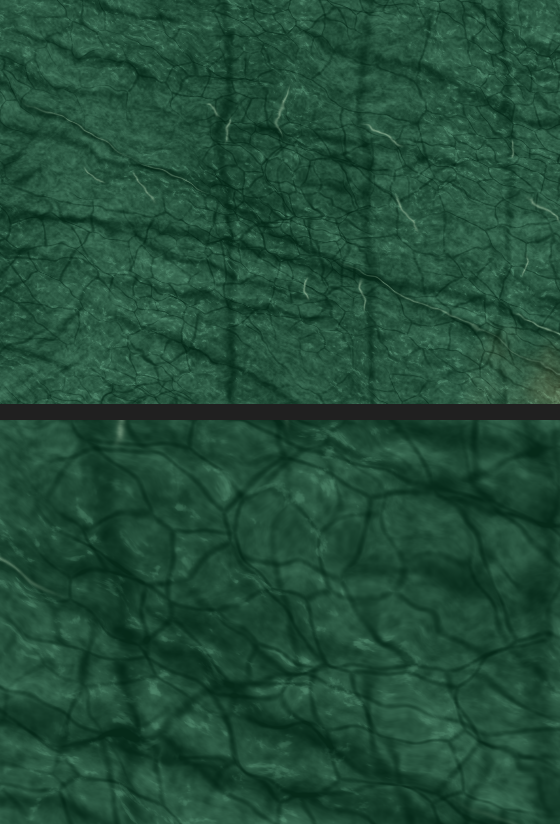
Top, the full canvas; bottom, a detail of the centre.
Write a Shadertoy shader that draws this texture.

```glsl
// Polished green marble: dark crossing veins, hairline cracks and pale mineral threads.

float hash(vec2 p) {
    vec3 h = fract(vec3(p.xyx) * 0.1031);
    h += dot(h, h.yzx + 33.33);
    return fract((h.x + h.y) * h.z);
}

vec2 hash2(vec2 p) {
    return vec2(hash(p), hash(p + 57.3));
}

float noise(vec2 p) {
    vec2 cell = floor(p), f = fract(p);
    f = f * f * (3.0 - 2.0 * f);
    float low = mix(hash(cell), hash(cell + vec2(1, 0)), f.x);
    float high = mix(hash(cell + vec2(0, 1)), hash(cell + 1.0), f.x);
    return mix(low, high, f.y);
}

float fbm(vec2 p) {
    float sum = 0.0, amp = 0.53;
    for (int i = 0; i < 4; i++) {
        sum += amp * noise(p);
        p = mat2(1.6, 1.2, -1.2, 1.6) * p + 11.7;
        amp *= 0.5;
    }
    return sum;
}

// Cellular noise: gap between the two nearest seeds, zero on cell borders
float cellBorder(vec2 p) {
    vec2 cell = floor(p), f = fract(p);
    float nearest = 8.0, second = 8.0;
    for (int y = -1; y <= 1; y++)
    for (int x = -1; x <= 1; x++) {
        vec2 o = vec2(x, y);
        float d = length(o + hash2(cell + o) - f);
        second = min(second, max(nearest, d));
        nearest = min(nearest, d);
    }
    return second - nearest;
}

vec2 rotate(vec2 p, float a) {
    return mat2(cos(a), -sin(a), sin(a), cos(a)) * p;
}

// Layered sines that bend a vein
float wander(float x, float seed) {
    return 0.5 * sin(x * 3.1 + seed) + 0.28 * sin(x * 7.3 + seed * 2.7)
         + 0.14 * sin(x * 17.0 + seed * 4.1) + 0.06 * sin(x * 41.0 + seed * 1.9);
}

float band(float d, float width) {
    return exp(-d * d / (width * width));
}

// Dark vein body with a faint light rim on its upper side
float veinTone(float d, float width, float strength) {
    return strength * (0.3 * band(d - 2.2 * width, width) - 1.5 * band(d, width));
}

// Thin broken pale line, present where the gate noise is high
float thread(float d, float along, float seed) {
    float gate = smoothstep(0.45, 0.75, noise(vec2(along * 9.0 + seed, seed)));
    return gate * band(d, 0.0025);
}

// Short pale sliver lying along a bent segment
float sliver(vec2 p, float angle, float halfLength) {
    p = rotate(p, angle);
    p.y += 0.012 * wander(p.x * 6.0, angle * 9.0);
    return band(p.y, 0.0028) * (1.0 - smoothstep(0.5, 1.0, abs(p.x) / halfLength));
}

void mainImage(out vec4 fragColor, in vec2 fragCoord) {
    vec2 p = fragCoord / iResolution.y;
    vec2 warp = vec2(fbm(p * 6.0), fbm(p * 6.0 + 19.0)) - 0.5;
    vec2 ripple = vec2(noise(p * 45.0), noise(p * 45.0 + 7.0)) - 0.5;
    vec2 q = p + 0.07 * warp + 0.008 * ripple;

    // Clouds, then streaks that rise at lower left and fall elsewhere
    float rising = fbm(rotate(q, 0.62) * vec2(11.0, 62.0));
    float falling = fbm(rotate(q, -0.28) * vec2(15.0, 48.0));
    float lowerLeft = smoothstep(0.95, 0.35, p.x + p.y + 0.8 * warp.x);
    float tone = 0.38 + 1.7 * (fbm(p * 3.2 + 4.0) - 0.5);
    tone += 2.1 * (mix(falling, rising, 0.2 + 0.7 * lowerLeft) - 0.5);

    // Mineral grain and bright flecks
    float grain = fbm(rotate(q, -0.4) * vec2(75.0, 130.0));
    tone += 1.7 * (grain - 0.5) + 0.6 * (noise(p * 190.0) - 0.5);
    tone += 0.8 * smoothstep(0.62, 0.82, grain) * smoothstep(0.4, 0.7, noise(p * 7.0));

    // Hairline cracks at three scales
    for (int i = 0; i < 3; i++) {
        float scale = 5.0 + 5.0 * float(i);
        vec2 c = vec2(q.x, q.y + 0.3 * q.x) * vec2(scale, scale * 1.4);
        float gate = smoothstep(0.35, 0.7, noise(p * 5.0 + 13.0 * float(i)));
        tone -= 0.95 * gate * (1.0 - smoothstep(0.0, 0.006 * scale + 0.02, cellBorder(c)));
    }

    // Scattered slanting veins
    for (int i = 0; i < 12; i++) {
        float seed = float(i) * 3.7 + 1.3;
        float start = -0.05 + 0.135 * (float(i) + hash(vec2(seed, 2.0)));
        float slope = -0.16 - 0.26 * hash(vec2(seed, 5.0));
        float d = q.y - start - slope * q.x - 0.05 * wander(q.x, seed);
        float strength = smoothstep(0.3, 0.65, noise(vec2(q.x * 3.5 + seed, seed)));
        float width = 0.004 + 0.014 * noise(vec2(q.x * 8.0, seed));
        tone += veinTone(d, width, 0.8 * strength);
    }

    // Upright faults
    for (int i = 0; i < 3; i++) {
        float seed = float(i) * 5.3 + 2.0;
        float d = q.x - 0.57 - 0.34 * float(i) - 0.02 * wander(q.y, seed);
        float strength = 0.3 + 0.5 * noise(vec2(q.y * 5.0, seed));
        tone += veinTone(d, 0.01, strength);
    }

    // Two long principal veins with pale threads
    float upper = q.y - 0.77 + 0.49 * q.x - 0.018 * wander(q.x, 1.0);
    float lower = q.y - 0.49 + 0.1 * q.x * (1.0 + q.x) - 0.025 * wander(q.x, 4.0);
    tone += veinTone(upper, 0.011, 0.85) + veinTone(lower, 0.013, 0.85);
    float pale = 0.5 * thread(upper - 0.004, q.x, 3.0);
    pale += smoothstep(0.8, 1.0, p.x) * thread(lower - 0.006, q.x, 8.0);

    // Scattered pale slivers
    for (int i = 0; i < 12; i++) {
        vec2 id = vec2(float(i), 31.0);
        vec2 centre = vec2(1.4, 0.75) * hash2(id) + vec2(0.0, 0.25);
        float angle = mix(-0.5, -1.8, hash(id + 4.0));
        float halfLength = mix(0.025, 0.07, hash(id + 9.0));
        pale += 0.7 * sliver(q - centre, angle, halfLength);
    }

    // Colour ramp with softened shadows, then stain and threads
    tone = tone < 0.0 ? tone / (1.0 - 0.28 * tone) : tone;
    vec3 green = vec3(0.13, 0.30, 0.22);
    vec3 color = green + clamp(tone, -1.4, 2.1) * vec3(0.077, 0.098, 0.086);
    float stain = smoothstep(0.25, 0.0, length(p - vec2(1.4, 0.0)) + 0.3 * warp.y);
    color = mix(color, color + vec3(0.14, 0.04, 0.01), stain);
    color = mix(color, vec3(0.52, 0.66, 0.55), clamp(pale, 0.0, 0.85) * (0.4 + grain));
    fragColor = vec4(color, 1.0);
}
```
